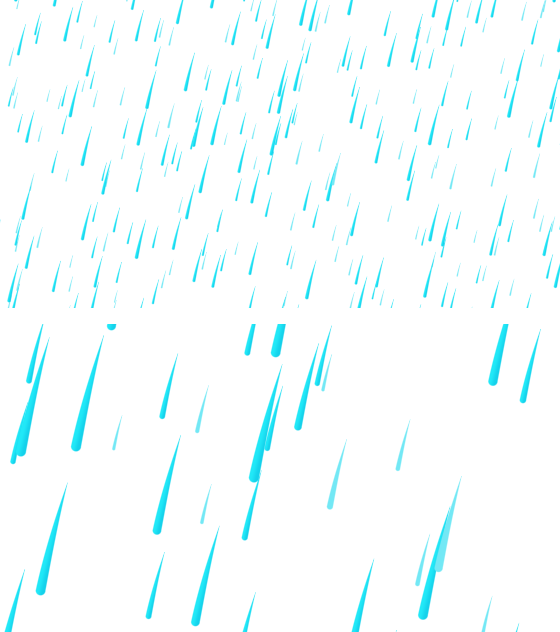
Top, the full canvas; bottom, a detail of the centre.
Write a WebGL 1 fragment shader that draws this pattern.

```glsl
precision highp float;
// Slanted cyan raindrops in three sizes, scattered over white.
uniform vec2 u_resolution;

// Lengths are in canvas heights
const vec3 PAPER = vec3(1.0);
const vec3 DEEP_CYAN = vec3(0.08, 0.82, 0.92);
const vec3 BRIGHT_CYAN = vec3(0.13, 0.91, 0.97);
const vec3 PALE_CYAN = vec3(0.45, 0.91, 0.96);
const float SLOPE = 0.25;       // sideways drift per unit of height
const float BEND = 0.05;        // curvature of the tail
const float HEAD_RADIUS = 0.045; // relative to the drop length
const float EDGE_SOFTNESS = 0.85; // in output pixels

float hash(vec2 p) {
  return fract(sin(dot(p, vec2(127.1, 311.7))) * 43758.5453);
}

// Distance to a drop with a round head at the origin and a pointed tail;
// p is scaled by the drop length.
float dropDistance(vec2 p) {
  float t = clamp(p.y, 0.0, 1.0);
  float axis = SLOPE * t + BEND * t * (t - 1.0);
  float radius = HEAD_RADIUS * (1.0 - pow(t, 1.4));
  return length(p - vec2(axis, t)) - radius;
}

// Paints one layer: one possible drop per cell, shortest to longest length.
vec3 paintLayer(vec3 color, vec2 uv, float cell, vec2 lengths,
                float density, float paleShare, float seed) {
  float edge = EDGE_SOFTNESS / u_resolution.y;
  vec2 home = floor(uv / cell);
  for (int j = -1; j <= 1; j++) {
    for (int i = -1; i <= 1; i++) {
      vec2 id = home + vec2(float(i), float(j));
      vec2 key = id + seed;
      if (hash(key + 3.1) > density) continue;

      // Random head position and size
      vec2 jitter = vec2(hash(key + 11.3), hash(key + 27.9));
      float size = mix(lengths.x, lengths.y, hash(key + 41.7));
      vec2 p = (uv - (id + jitter) * cell) / size;

      // Ink is brighter on the left flank, paler for faint drops
      float side = smoothstep(-0.03, 0.03, p.x - SLOPE * p.y);
      vec3 ink = mix(BRIGHT_CYAN, DEEP_CYAN, side);
      float pale = step(hash(key + 63.5), paleShare);
      ink = mix(ink, PALE_CYAN, pale);

      float cover = 1.0 - smoothstep(-edge, edge, dropDistance(p) * size);
      color = mix(color, ink, cover);
    }
  }
  return color;
}

void main() {
  vec2 uv = gl_FragCoord.xy / u_resolution.y;
  vec3 color = PAPER;

  // Far, middle and near rain
  color = paintLayer(color, uv, 0.110, vec2(0.036, 0.058), 0.55, 1.00, 17.0);
  color = paintLayer(color, uv, 0.115, vec2(0.054, 0.078), 0.65, 0.15, 53.0);
  color = paintLayer(color, uv, 0.130, vec2(0.090, 0.125), 0.65, 0.00, 91.0);

  gl_FragColor = vec4(color, 1.0);
}
```
